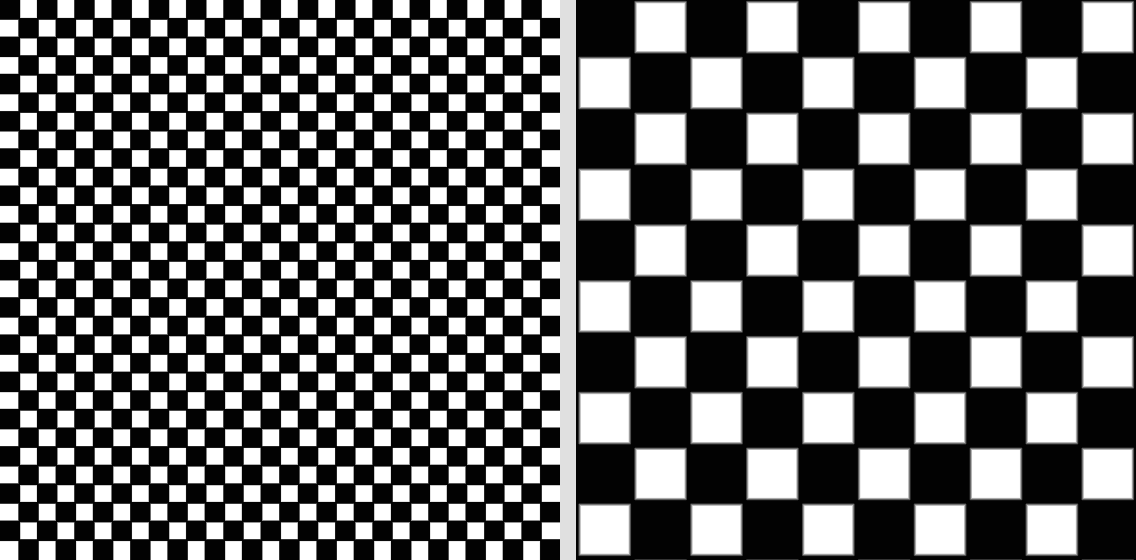
Left: the whole. Right: its middle third, enlarged.
Reproduce this pattern procedurally as a WebGL 2 fragment shader.

```glsl
#version 300 es
precision highp float;
// Checkerboard of thirty by thirty cells: white squares, slightly smaller
// than their cells, on near-black. Each square is a box distance function
// with a soft edge; the squares on the border run out to the canvas edge.

uniform vec2 u_resolution;
out vec4 fragColor;

const float CELL_COUNT = 30.0;
const vec2 CELL_SIZE = vec2(0.03327, 0.03324);   // share of the canvas
const vec2 GRID_ORIGIN = vec2(0.0011, 0.0005);   // from the upper left
const float SQUARE_SIDE = 0.9;                   // share of a cell
const float EDGE_SOFTNESS = 0.06;                // share of a cell
const vec3 BLACK = vec3(0.008);
const vec3 WHITE = vec3(1.0);

// Signed distance to an axis-aligned square centred on the origin.
float squareDistance(vec2 p, float halfSide) {
  vec2 d = abs(p) - halfSide;
  return length(max(d, 0.0)) + min(max(d.x, d.y), 0.0);
}

// One in the cells whose column and row add up to an odd number.
float oddCell(vec2 cell) {
  return mod(cell.x + cell.y, 2.0);
}

// Coverage of the white squares at a position measured in cells.
float checkerCoverage(vec2 position, float softness) {
  vec2 cell = floor(position);
  float d = squareDistance(position - cell - 0.5, 0.5 * SQUARE_SIDE);
  return oddCell(cell) * clamp(0.5 - d / softness, 0.0, 1.0);
}

void main() {
  // Canvas coordinates, with rows counted downward from the top.
  vec2 uv = gl_FragCoord.xy / u_resolution;
  uv.y = 1.0 - uv.y;

  // Clamping to the outer cell centres extends the border squares.
  vec2 position = (uv - GRID_ORIGIN) / CELL_SIZE;
  position = clamp(position, 0.5, CELL_COUNT - 0.5);

  // The edge is never narrower than one pixel.
  vec2 pixel = 1.0 / (u_resolution * CELL_SIZE);
  float softness = max(EDGE_SOFTNESS, max(pixel.x, pixel.y));

  vec3 color = mix(BLACK, WHITE, checkerCoverage(position, softness));
  fragColor = vec4(color, 1.0);
}
```
